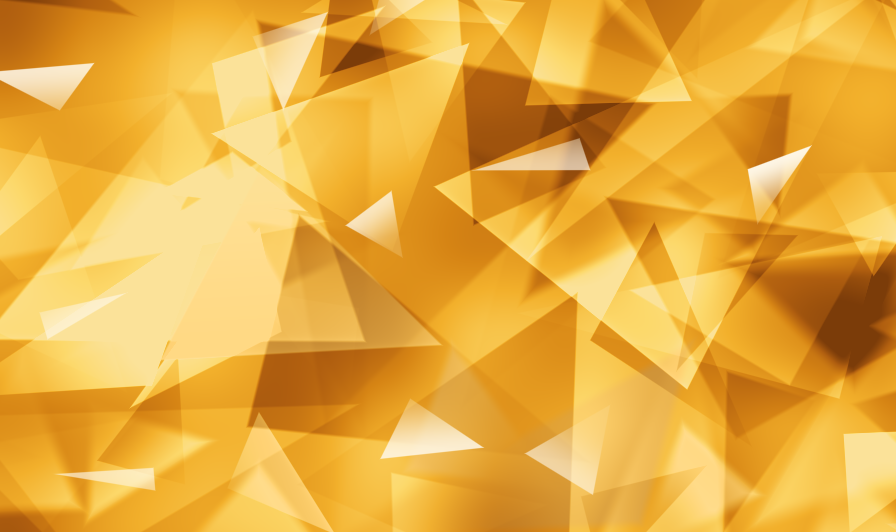
Reproduce this background procedurally as a WebGL 2 fragment shader.

```glsl
#version 300 es
precision highp float;

#define FACETS 76
#define SHARDS 11
#define MEAN_TONE 0.56
#define CLOUD_CONTRAST 0.85
#define FACET_CONTRAST 0.72
#define SMALLEST 0.15
#define LARGEST 0.56
#define HAZE 0.55
#define EDGE_DARKENING 0.16
#define SEED 7u

uniform vec2 u_resolution;
out vec4 fragColor;

// Dark to light amber
const vec3 RAMP[7] = vec3[7](
    vec3(0.43, 0.20, 0.03), vec3(0.69, 0.37, 0.06), vec3(0.84, 0.52, 0.08),
    vec3(0.95, 0.69, 0.17), vec3(0.99, 0.85, 0.42), vec3(0.98, 0.91, 0.72),
    vec3(1.00, 0.98, 0.94));
const vec3 TAN = vec3(0.85, 0.66, 0.36);

// Integer hash giving four values in 0..1
vec4 hash4(ivec2 cell) {
    uvec4 v = uvec4(uvec2(cell), SEED, 3u) * 1664525u + 1013904223u;
    for (int i = 0; i < 2; i++) {
        v.x += v.y * v.w;
        v.y += v.z * v.x;
        v.z += v.x * v.y;
        v.w += v.y * v.z;
        v ^= v >> 16u;
    }
    return vec4(v >> 8u) * exp2(-24.0);
}

float valueNoise(vec2 p) {
    ivec2 c = ivec2(floor(p));
    vec2 f = fract(p);
    f = f * f * (3.0 - 2.0 * f);
    float low = mix(hash4(c).x, hash4(c + ivec2(1, 0)).x, f.x);
    float high = mix(hash4(c + ivec2(0, 1)).x, hash4(c + ivec2(1, 1)).x, f.x);
    return mix(low, high, f.y);
}

vec3 ramp(float tone) {
    float x = clamp(tone * 5.0, 0.0, 5.999);
    int i = int(x);
    return mix(RAMP[i], RAMP[i + 1], x - float(i));
}

// Triangle, strongest along its first edge.
// x: coverage, y: strength falling to "rest", z: glint on the first edge
vec3 facet(vec2 p, int id, float size, float softness, float rest) {
    float aspect = u_resolution.x / u_resolution.y;
    vec4 place = hash4(ivec2(id, 101));
    vec4 shape = hash4(ivec2(id, 202));
    vec2 spread = fract(vec2(0.7549, 0.5698) * float(id) + 0.25 * place.xy);
    vec2 centre = (spread * 1.2 - 0.1) * vec2(aspect, 1.0);

    // Mostly rising diagonals, some falling, a few nearly level
    float lean = place.z < 0.5 ? 0.92 : (place.z < 0.78 ? 2.1 : 0.1);
    lean += (place.w - 0.5) * 0.7;
    mat2 turn = mat2(cos(lean), sin(lean), -sin(lean), cos(lean));

    vec2 corner[3];
    for (int k = 0; k < 3; k++) {
        float a = 2.0944 * (float(k) + shape.w * 3.0) + (shape[k] - 0.5) * 1.3;
        vec2 local = vec2(cos(a), sin(a) * mix(0.35, 0.85, shape.x));
        corner[k] = centre + turn * local * size;
    }

    float depth = 1e3, first = 0.0;
    for (int k = 0; k < 3; k++) {
        vec2 edge = normalize(corner[(k + 1) % 3] - corner[k]);
        vec2 d = p - corner[k];
        float inside = edge.x * d.y - edge.y * d.x;
        if (k == 0) first = inside;
        depth = min(depth, inside);
    }
    float cover = smoothstep(-softness, softness, depth);
    float strength = mix(1.0, rest, smoothstep(0.0, size * 1.1, first));
    return vec3(cover, strength, cover * exp(-abs(first) / 0.006));
}

void main() {
    vec2 p = gl_FragCoord.xy / u_resolution.y;
    float pixel = 0.8 / u_resolution.y;

    // Soft clouds of light, darker at top and bottom
    float cloud = 0.65 * valueNoise(p * 2.4 + 3.0) + 0.35 * valueNoise(p * 5.5 + 20.0);
    float tone = MEAN_TONE + (cloud - 0.5) * CLOUD_CONTRAST;
    tone -= EDGE_DARKENING * smoothstep(0.28, 0.52, abs(p.y - 0.5));

    // Overlapping translucent facets
    float haze = 0.0;
    for (int i = 0; i < FACETS; i++) {
        vec4 h = hash4(ivec2(i, 303));
        float size = mix(SMALLEST, LARGEST, h.x * h.x);
        float softness = pixel + 0.025 * pow(h.y, 4.0);
        vec3 f = facet(p, i, size, softness, 0.12);
        tone += (h.z - 0.48) * FACET_CONTRAST * f.x * f.y;
        tone += 0.07 * f.z * step(0.7, h.z);
        haze = max(haze, f.x * f.y * step(0.86, h.w));
    }
    tone = clamp(tone, 0.04, 0.92);
    vec3 colour = mix(ramp(tone), TAN * (0.6 + 0.7 * tone), HAZE * haze);

    // Bright crisp shards
    for (int i = 0; i < SHARDS; i++) {
        vec4 h = hash4(ivec2(i, 404));
        vec3 f = facet(p, i + 500, mix(0.08, 0.19, h.x), pixel, 0.3);
        vec3 light = ramp(mix(0.92, 1.17, f.y));
        colour = mix(colour, light, f.x * f.y * mix(0.6, 1.0, h.y));
    }
    fragColor = vec4(colour, 1.0);
}
```
